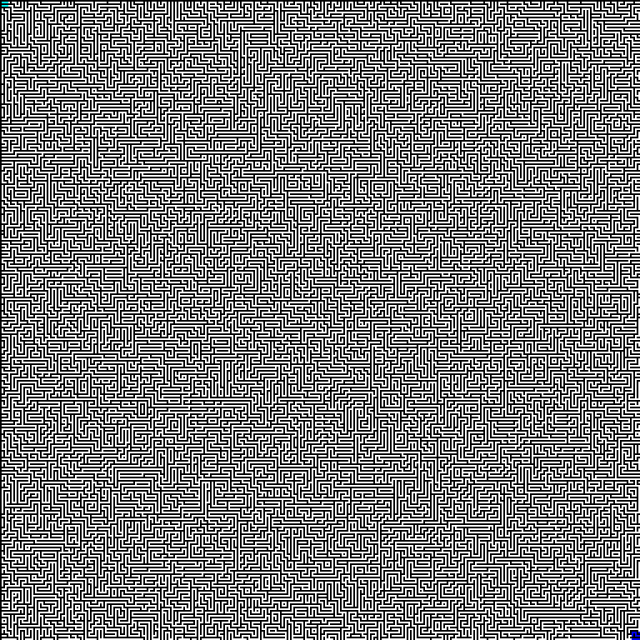
Write a Shadertoy shader that draws this pattern.

```glsl
const float UNITS = 384.0;           // wall and corridor widths across the canvas
const vec3 WALL_COLOUR = vec3(0.0);
const vec3 PATH_COLOUR = vec3(1.0);
const vec3 START_COLOUR = vec3(0.0, 1.0, 1.0);
const vec3 END_COLOUR = vec3(0.0, 0.0, 1.0);
const int MARK_UNITS = 5;            // size of the tinted start and end corners
const float STRAIGHT_SHARE = 0.4;    // straight pieces among the seed cells
const float HORIZONTAL_SHARE = 0.58; // horizontal ones among the straight pieces
const float PATH_WEIGHT = 1.0;       // penalty for dead ends and crossings of paths
const float WALL_WEIGHT = 0.5;       // the same for walls
const float JITTER = 1.4;
const float HORIZONTAL_BONUS = 0.3;

// Directions are right, down, left, up; a mask holds one bit per open side.
const ivec2 DIRECTIONS[4] = ivec2[4](ivec2(1, 0), ivec2(0, 1), ivec2(-1, 0), ivec2(0, -1));
const int HORIZONTAL = 5;
const int VERTICAL = 10;
const int MASKS[6] = int[6](3, 6, 12, 9, HORIZONTAL, VERTICAL);

float random(ivec2 cell, int salt) {
    uint h = uint(cell.x) * 0x9E3779B9u ^ uint(cell.y) * 0x85EBCA6Bu ^ uint(salt) * 0xC2B2AE35u;
    h = (h ^ (h >> 16)) * 0x7FEB352Du;
    h = (h ^ (h >> 15)) * 0x846CA68Bu;
    h ^= h >> 16;
    return float(h >> 8) / 16777216.0;
}

int side(int mask, int direction) {
    return (mask >> (direction & 3)) & 1;
}

float square(float x) {
    return x * x;
}

// Seed cells open two sides at random.
int seedMask(ivec2 cell) {
    if (random(cell, 1) < STRAIGHT_SHARE)
        return random(cell, 2) < HORIZONTAL_SHARE ? HORIZONTAL : VERTICAL;
    return MASKS[int(4.0 * random(cell, 3))];
}

// Fitted cells open the two sides that best continue the paths and walls around them.
int fittedMask(ivec2 cell) {
    int near[4];
    int far[4];
    for (int k = 0; k < 4; k++) {
        int corner = seedMask(cell + DIRECTIONS[k] + DIRECTIONS[(k + 1) & 3]);
        near[k] = side(corner, k + 3);
        far[k] = side(corner, k + 2);
    }
    int best = HORIZONTAL;
    float bestCost = 1e6;
    for (int m = 0; m < 6; m++) {
        int mask = MASKS[m];
        float cost = JITTER * random(cell, 10 + m);
        if (mask == HORIZONTAL) cost -= HORIZONTAL_BONUS;
        for (int k = 0; k < 4; k++) {
            int pathLinks = near[k] + far[(k + 3) & 3] + side(mask, k);
            int wallGaps = near[k] + far[k] + side(mask, k) + side(mask, k + 1);
            cost += PATH_WEIGHT * square(float(pathLinks) - 1.5);
            cost += WALL_WEIGHT * square(float(wallGaps) - 2.0);
        }
        if (cost < bestCost) {
            bestCost = cost;
            best = mask;
        }
    }
    return best;
}

// Odd units are cells, even ones pillars, mixed ones the sides between cells.
bool isPath(ivec2 unit) {
    if (min(unit.x, unit.y) <= 0) return false;
    ivec2 odd = unit & 1;
    if (odd.x == odd.y) return odd.x == 1;

    // Each side belongs to the one neighbour of even parity.
    ivec2 across = 1 - odd;
    ivec2 cell = (unit - across) >> 1;
    int direction = across.y;
    if (((cell.x + cell.y) & 1) == 1) {
        cell += across;
        direction += 2;
    }
    int mask = (cell.x & 1) == 0 ? seedMask(cell) : fittedMask(cell);
    return side(mask, direction) == 1;
}

vec3 unitColour(ivec2 unit) {
    if (!isPath(unit)) return WALL_COLOUR;
    if (max(unit.x, unit.y) < MARK_UNITS) return START_COLOUR;
    if (min(unit.x, unit.y) >= int(UNITS) - MARK_UNITS) return END_COLOUR;
    return PATH_COLOUR;
}

void mainImage(out vec4 fragColor, in vec2 fragCoord) {
    float footprint = UNITS / iResolution.y;
    vec2 position = vec2(fragCoord.x, iResolution.y - fragCoord.y) * footprint;

    // Blend the units under the footprint by their covered area.
    vec2 base = floor(position - 0.5 * footprint);
    vec2 cover = clamp((position + 0.5 * footprint - base - 1.0) / footprint, 0.0, 1.0);
    ivec2 unit = ivec2(base);
    vec3 upper = mix(unitColour(unit), unitColour(unit + ivec2(1, 0)), cover.x);
    vec3 lower = mix(unitColour(unit + ivec2(0, 1)), unitColour(unit + ivec2(1, 1)), cover.x);
    fragColor = vec4(mix(upper, lower, cover.y), 1.0);
}
```
